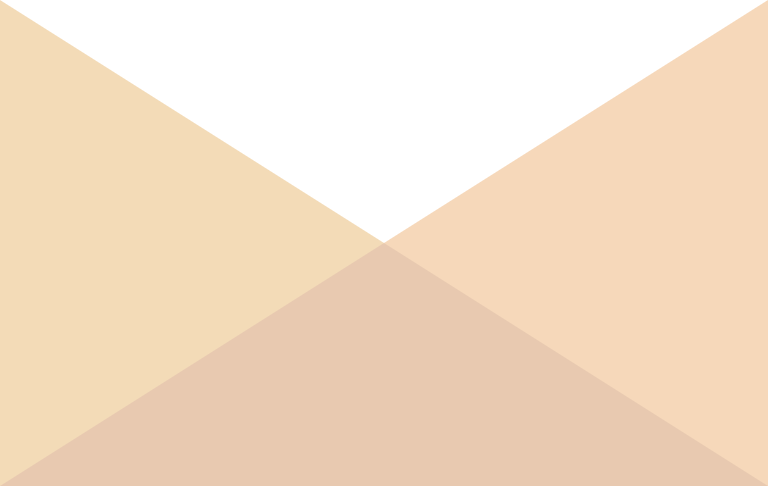
Write a Shadertoy shader that draws this background.

```glsl
// Four flat triangles, like the folds of an open paper envelope.
// The two canvas diagonals are signed line distances; their smooth
// coverages choose between the top, left, right and bottom colours.

const vec3 TOP_WHITE    = vec3(1.0, 1.0, 1.0);
const vec3 LEFT_SAND    = vec3(0.953, 0.859, 0.718);
const vec3 RIGHT_PEACH  = vec3(0.965, 0.847, 0.729);
const vec3 BOTTOM_CLAY  = vec3(0.910, 0.790, 0.690);

// Signed distance to the line from a to b, positive on its left side.
float lineDistance(vec2 p, vec2 a, vec2 b) {
    vec2 dir = normalize(b - a);
    return dot(p - a, vec2(-dir.y, dir.x));
}

// Soft step from 0 to 1 across an edge of the given width.
float coverage(float dist, float width) {
    return clamp(dist / width + 0.5, 0.0, 1.0);
}

void mainImage(out vec4 fragColor, in vec2 fragCoord) {
    // Canvas units: height is 1, width is the aspect ratio.
    float pixel = 1.0 / iResolution.y;
    float aspect = iResolution.x * pixel;
    vec2 p = fragCoord * pixel;

    // Sides of the two corner-to-corner diagonals.
    float aboveRising = coverage(lineDistance(p, vec2(0.0), vec2(aspect, 1.0)), pixel);
    float aboveFalling = coverage(lineDistance(p, vec2(0.0, 1.0), vec2(aspect, 0.0)), pixel);

    // Blend the four quadrants made by the crossing.
    vec3 lowerFold = mix(BOTTOM_CLAY, LEFT_SAND, aboveRising);
    vec3 upperFold = mix(RIGHT_PEACH, TOP_WHITE, aboveRising);
    fragColor = vec4(mix(lowerFold, upperFold, aboveFalling), 1.0);
}
```
